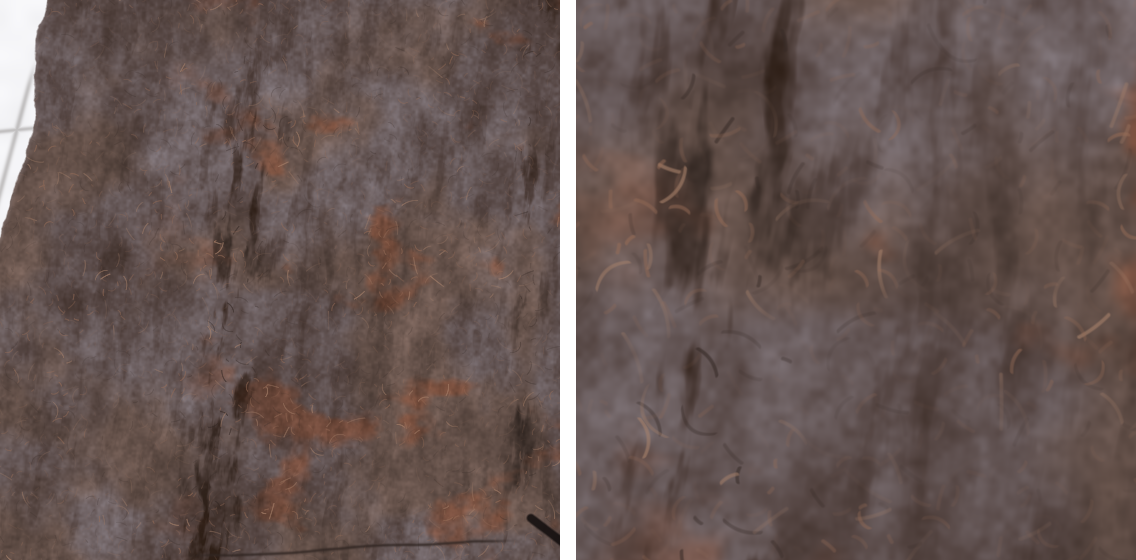
Left, the full canvas; right, a detail of the centre.
Reproduce this texture procedurally as a WebGL 1 fragment shader.

```glsl
precision highp float;
// Weathered brown fibre cloth: a grey-brown matted sheet with rusty stains, slanting
// creases and loose strands, beside a strip of pale paving at the upper left.
// Layered value noise sets the tone; scattered curved segments draw the strands.

uniform vec2 u_resolution;

const vec3 DARK   = vec3(0.27, 0.21, 0.19);
const vec3 MID    = vec3(0.34, 0.28, 0.27);
const vec3 LIGHT  = vec3(0.43, 0.38, 0.385);
const vec3 WARM   = vec3(0.40, 0.32, 0.285);
const vec3 RUST   = vec3(0.49, 0.30, 0.22);
const vec3 STRAND = vec3(0.66, 0.51, 0.42);
const vec3 GAP    = vec3(0.08, 0.06, 0.06);
const vec3 PAVING = vec3(0.96, 0.96, 0.97);
const vec3 SEAM   = vec3(0.72, 0.71, 0.71);

const float BASE_TONE    = 0.64;
const float BROAD_AMOUNT = 0.75;
const float MOTTLE_AMOUNT = 0.55;
const float STREAK_AMOUNT = 0.55;
const float GRAIN_AMOUNT = 0.38;
const float CREASE_DEPTH = 0.75;
const float STRAND_WIDTH = 0.0011;

float hash(vec2 p) {
  vec3 q = fract(p.xyx * 0.1031);
  q += dot(q, q.yzx + 33.33);
  return fract((q.x + q.y) * q.z);
}

float noise(vec2 p) {
  vec2 i = floor(p), f = fract(p);
  f = f * f * (3.0 - 2.0 * f);
  return mix(mix(hash(i), hash(i + vec2(1.0, 0.0)), f.x),
             mix(hash(i + vec2(0.0, 1.0)), hash(i + 1.0), f.x), f.y);
}

float fbm(vec2 p) {
  float sum = 0.0, amp = 0.5333;
  for (int i = 0; i < 4; i++) {
    sum += amp * noise(p);
    p = mat2(1.99, 0.12, -0.12, 1.99) * p + 17.3;
    amp *= 0.5;
  }
  return sum;
}

float segment(vec2 p, vec2 a, vec2 b) {
  vec2 d = b - a;
  return length(p - a - d * clamp(dot(p - a, d) / dot(d, d), 0.0, 1.0));
}

// Coverage of short bent strands, one per grid cell, mostly upright.
float strands(vec2 p, float cells, float seed) {
  float cover = 0.0, width = STRAND_WIDTH * cells;
  vec2 g = p * cells, base = floor(g);
  for (int j = -1; j <= 1; j++) {
    for (int i = -1; i <= 1; i++) {
      vec2 id = base + vec2(float(i), float(j)), key = id + seed;
      vec2 q = g - id - vec2(hash(key), hash(key + 41.7));
      float angle = 1.57 + (hash(key + 83.1) - 0.5) * 2.7;
      float c = cos(angle), s = sin(angle);
      q = vec2(c * q.x + s * q.y, c * q.y - s * q.x);
      q.y += (hash(key + 12.9) - 0.5) * 2.4 * q.x * q.x;
      float reach = mix(0.08, 0.45, hash(key + 29.3));
      float d = segment(q, vec2(-reach, 0.0), vec2(reach, 0.0));
      float strength = pow(hash(key + 57.7), 2.0);
      cover = max(cover, strength * (1.0 - smoothstep(0.3 * width, 1.7 * width, d)));
    }
  }
  return cover;
}

float band(float offset, float width) {
  return exp(-offset * offset / (width * width));
}

vec3 toneRamp(float t) {
  t = clamp(t, -0.35, 1.15);
  return t < 0.45 ? mix(DARK, MID, (t - 0.1) / 0.35) : mix(MID, LIGHT, (t - 0.45) / 0.35);
}

vec3 cloth(vec2 p) {
  // Creases: a wide slanting fold and a narrow one near the right side.
  float wander = fbm(p * 6.0 + 3.0) - 0.5;
  float fold = band(p.x - mix(0.365, 0.475, p.y) - 0.08 * wander, 0.06);
  float side = band(p.x - mix(0.93, 0.965, p.y * p.y) - 0.04 * wander, 0.022);
  vec2 along = vec2(p.x - 0.11 * p.y + 0.03 * wander, p.y);
  float groove = smoothstep(0.52, 0.74, fbm(along * vec2(55.0, 13.0) + 9.0));
  float creased = max(fold * smoothstep(0.98, 0.75, p.y), 0.8 * side);

  // Tone: broad clouds, mottling, upright streaks and grain.
  float tone = BASE_TONE + 0.14 * (p.y - 0.5);
  tone += BROAD_AMOUNT * (fbm(p * vec2(5.0, 4.0) + 31.0) - 0.5);
  tone += MOTTLE_AMOUNT * (fbm(p * 24.0 + 5.0) - 0.5);
  tone += STREAK_AMOUNT * (fbm(along * vec2(42.0, 11.0)) - 0.5);
  tone += GRAIN_AMOUNT * (0.6 * noise(p * 125.0) + 0.4 * noise(p * 215.0) - 0.5);
  tone -= 0.14 * creased + CREASE_DEPTH * groove * (0.22 + 0.78 * creased);
  tone -= 0.16 * smoothstep(0.95, 0.98, p.x);

  // Brown stains, then smaller rusty patches.
  float stain = fbm(p * 5.5 + 71.0) + 0.10 * (0.5 - p.y) + 0.06 * creased;
  float warmth = smoothstep(0.42, 0.64, stain);
  float patches = fbm(p * vec2(10.0, 13.0) + 52.0);
  float rust = smoothstep(0.60, 0.78, patches) * smoothstep(0.2, 0.55, p.x);
  vec3 col = toneRamp(tone);
  float shade = 0.62 + 0.6 * clamp(tone, -0.2, 1.1);
  col = mix(col, WARM * shade, 0.85 * warmth);
  col = mix(col, RUST * shade, 0.75 * rust);

  // Dark and pale loose strands.
  float tangle = smoothstep(0.38, 0.65, patches);
  col = mix(col, DARK * 0.75, 0.6 * strands(p, 36.0, 7.0) * (0.35 + 0.65 * creased));
  col = mix(col, STRAND, 0.65 * strands(p, 27.0, 151.0) * (0.2 + 0.8 * tangle));
  col = mix(col, mix(STRAND, RUST, 0.4), 0.55 * strands(p, 52.0, 233.0) * (0.3 + 0.7 * tangle));

  // Lower hem and the open gap in the right corner.
  float hemY = 0.005 + 0.055 * (p.x - 0.35) + 0.012 * wander;
  float hem = band(p.y - hemY, 0.003) * smoothstep(0.3, 0.4, p.x) * smoothstep(0.94, 0.86, p.x);
  col = mix(col, DARK * 0.7, 0.75 * hem);
  float gap = segment(p, vec2(0.948, 0.075), vec2(1.02, 0.02)) + 0.006 * wander;
  return mix(col, GAP, 0.9 * (1.0 - smoothstep(0.004, 0.009, gap)));
}

vec3 paving(vec2 p) {
  float seam = band(p.y - 0.765 - 0.1 * p.x, 0.004);
  seam = max(seam, band(p.x - 0.055 - 0.27 * (p.y - 0.86), 0.005) * smoothstep(0.9, 0.84, p.y));
  return mix(PAVING, SEAM, 0.8 * seam) - 0.03 * (noise(p * 30.0) - 0.5);
}

void main() {
  vec2 p = gl_FragCoord.xy / u_resolution;
  float edge = min(0.063 + 0.022 * smoothstep(0.92, 1.0, p.y), 0.06 + 0.31 * (p.y - 0.77));
  float inside = p.x - edge - 0.009 * (fbm(p * 45.0) - 0.5);
  vec3 col = cloth(p);
  col = mix(col, vec3(0.59, 0.54, 0.54), 0.3 * band(inside, 0.006));
  gl_FragColor = vec4(mix(paving(p), col, smoothstep(-0.002, 0.002, inside)), 1.0);
}
```
